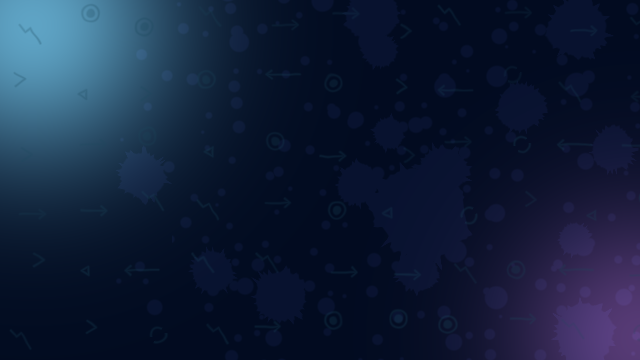
This background is drawn by a Shadertoy shader. Its source:

```glsl
// Dark navy backdrop with a cyan and a violet corner glow, faint ink splats and doodled signs.

// Lengths are in canvas heights
const vec3 NAVY = vec3(0.006, 0.043, 0.125);
const vec3 CYAN = vec3(0.37, 0.64, 0.77);
const vec3 VIOLET = vec3(0.34, 0.23, 0.46);
const vec3 INK_LIFT = vec3(0.024, 0.027, 0.058);
const vec3 SIGN_TINT = vec3(0.10, 0.28, 0.36);
const vec2 CYAN_CENTER = vec2(0.09, 0.93);
const vec2 VIOLET_CENTER = vec2(1.78, 0.06);
const float CYAN_SPREAD = 0.39;
const float VIOLET_SPREAD = 0.36;
const float SIGN_PITCH = 0.17;
const float SIGN_STRENGTH = 0.32;
const float STROKE = 0.0028;

// Main ink splats: center and radius
const vec3 SPLATS[15] = vec3[15](
    vec3(1.17, 0.41, 0.14), vec3(1.225, 0.525, 0.075), vec3(0.995, 0.486, 0.06),
    vec3(1.076, 0.63, 0.045), vec3(1.157, 0.248, 0.062), vec3(1.03, 0.96, 0.075),
    vec3(1.058, 0.861, 0.048), vec3(1.447, 0.70, 0.068), vec3(1.60, 0.92, 0.085),
    vec3(1.70, 0.585, 0.065), vec3(1.597, 0.34, 0.045), vec3(0.394, 0.514, 0.07),
    vec3(0.59, 0.248, 0.062), vec3(0.775, 0.171, 0.078), vec3(1.62, 0.07, 0.085));

float hash(vec2 p) {
    vec3 q = fract(vec3(p.xyx) * 0.1031);
    q += dot(q, q.yzx + 33.33);
    return fract((q.x + q.y) * q.z);
}

float noise(vec2 p) {
    vec2 i = floor(p), f = fract(p);
    f = f * f * (3.0 - 2.0 * f);
    return mix(mix(hash(i), hash(i + vec2(1, 0)), f.x),
               mix(hash(i + vec2(0, 1)), hash(i + vec2(1, 1)), f.x), f.y);
}

float segment(vec2 p, vec2 a, vec2 b) {
    vec2 ab = b - a;
    return length(p - a - ab * clamp(dot(p - a, ab) / dot(ab, ab), 0.0, 1.0));
}

float glow(vec2 p, vec2 center, float spread) {
    vec2 d = (p - center) / spread;
    return exp(-dot(d, d));
}

// Lumpy blob with fine radial spikes
float splat(vec2 p, vec2 center, float radius) {
    vec2 d = p - center;
    float dist = length(d);
    float spike = noise(d / max(dist, 1e-4) * 11.0 + center * 37.0 + 40.0);
    float lump = noise(p * 14.0 + center * 20.0);
    return dist - radius * (0.75 + 0.3 * lump + 0.35 * spike * spike * spike);
}

// Round drops, at most one in each grid cell
float drops(vec2 p, float pitch, float chance, float seed) {
    vec2 cell = floor(p / pitch) + seed;
    float radius = pitch * mix(0.06, 0.28, hash(cell + 3.7));
    vec2 jitter = vec2(hash(cell + 11.3), hash(cell + 27.9)) - 0.5;
    vec2 q = (fract(p / pitch) - 0.5) * pitch - jitter * (pitch - 2.4 * radius);
    return hash(cell + 51.0) < chance ? length(q) - radius : 1.0;
}

float arrow(vec2 p, float reach) {
    vec2 tip = vec2(reach, 0.0);
    float head = segment(vec2(p.x, abs(p.y)), tip, tip + vec2(-0.014, 0.012));
    return min(segment(p, -tip, tip), head);
}

// One of the doodled signs, chosen by kind from 0 to 1
float signShape(vec2 p, float kind) {
    float r = length(p);
    if (kind < 0.24) return arrow(p, 0.034);
    if (kind < 0.32) return arrow(-p, 0.046);
    if (kind < 0.46) {                                   // ringed dot
        return min(abs(r - 0.023), max(r - 0.009, 0.0));
    }
    if (kind < 0.58) {                                   // two chasing arcs
        float gap = abs(sin(atan(p.y, p.x) - 0.6));
        return abs(r - 0.021) + 0.02 * smoothstep(0.4, 0.2, gap);
    }
    if (kind < 0.72) {                                   // zigzag
        float d = segment(p, vec2(-0.03, 0.022), vec2(-0.014, 0.004));
        d = min(d, segment(p, vec2(-0.014, 0.004), vec2(0.0, 0.014)));
        return min(d, segment(p, vec2(0.0, 0.014), vec2(0.026, -0.028)));
    }
    if (kind < 0.86) {                                   // chevron
        return segment(vec2(p.x, abs(p.y)), vec2(0.014, 0.0), vec2(-0.012, 0.018));
    }
    float sides = segment(vec2(p.x, abs(p.y)), vec2(-0.012, 0.0), vec2(0.009, 0.012));
    return min(sides, segment(p, vec2(0.009, -0.012), vec2(0.009, 0.012)));
}

float signs(vec2 p) {
    vec2 cell = floor(p / SIGN_PITCH);
    vec2 jitter = vec2(hash(cell + 5.1), hash(cell + 17.6)) - 0.5;
    vec2 q = (fract(p / SIGN_PITCH) - 0.5 - 0.38 * jitter) * SIGN_PITCH;
    q += 0.004 * (vec2(noise(p * 45.0), noise(p * 45.0 + 70.0)) - 0.5);
    return signShape(q, hash(cell + 83.2)) - STROKE;
}

void mainImage(out vec4 fragColor, in vec2 fragCoord) {
    vec2 p = fragCoord / iResolution.y;
    float soft = 1.2 / iResolution.y;

    // Corner glows
    vec3 color = mix(NAVY, CYAN, glow(p, CYAN_CENTER, CYAN_SPREAD));
    color = mix(color, VIOLET, glow(p, VIOLET_CENTER, VIOLET_SPREAD));

    // Ink splats and scattered drops, thinning out to the left
    float ink = 1.0;
    for (int i = 0; i < SPLATS.length(); i++) {
        ink = min(ink, splat(p, SPLATS[i].xy, SPLATS[i].z));
    }
    float density = smoothstep(0.25, 0.6, p.x);
    ink = min(ink, drops(p, 0.12, 0.5 * density, 2.0));
    ink = min(ink, drops(p + 0.03, 0.065, 0.4 * density, 60.0));
    color += INK_LIFT * smoothstep(soft, -soft, ink);

    // Doodled signs
    float wear = mix(0.5, 1.0, noise(p * 9.0));
    color = mix(color, SIGN_TINT, SIGN_STRENGTH * wear * smoothstep(soft, -soft, signs(p)));

    fragColor = vec4(color, 1.0);
}
```
